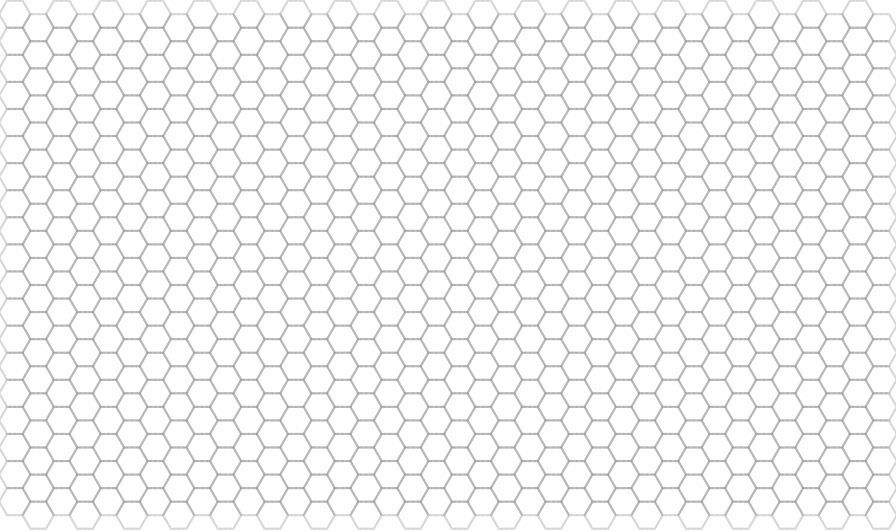
Reproduce this pattern procedurally as a WebGL 1 fragment shader.

```glsl
precision highp float;
// Honeycomb wire grid: thin grey hexagon outlines on white, paler along the outer rim.

uniform vec2 u_resolution;

// Signed distance to a flat-topped hexagon with side 1.
float hexagon(vec2 q) {
  q = abs(q);
  return max(q.y, dot(q, vec2(0.866, 0.5))) - 0.866;
}

void main() {
  // One unit is the side of a hexagon; y runs down from the top.
  float pixel = 57.4 / u_resolution.x;
  vec2 p = vec2(gl_FragCoord.x, u_resolution.y - gl_FragCoord.y) * pixel;
  float nearColumn = floor((p.x - 0.95) / 1.5 + 0.5);

  // Each cell lays down one translucent outline, so shared sides come out darker.
  float light = 0.996;
  for (int i = -1; i <= 1; i++) {
    float column = nearColumn + float(i);
    float top = 0.9075 + 0.8675 * mod(column, 2.0);
    float nearRow = floor((p.y - top) / 1.735 + 0.5);
    for (int j = -1; j <= 1; j++) {
      float row = nearRow + float(j);
      if (column < 0.0 || column > 37.0 || row < 0.0 || row > 18.0) continue;
      vec2 q = p - vec2(0.95 + 1.5 * column, top + 1.735 * row);
      float line = 1.0 - smoothstep(0.07 - 0.6 * pixel, 0.07 + 0.6 * pixel, abs(hexagon(q)));
      // Faint beading along the level sides.
      float level = step(0.8 * abs(q.x) + 0.3, abs(q.y));
      float bead = 1.0 + 0.12 * level * cos(20.0 * q.x);
      light *= 1.0 - 0.15 * line * bead;
    }
  }
  gl_FragColor = vec4(vec3(light), 1.0);
}
```
